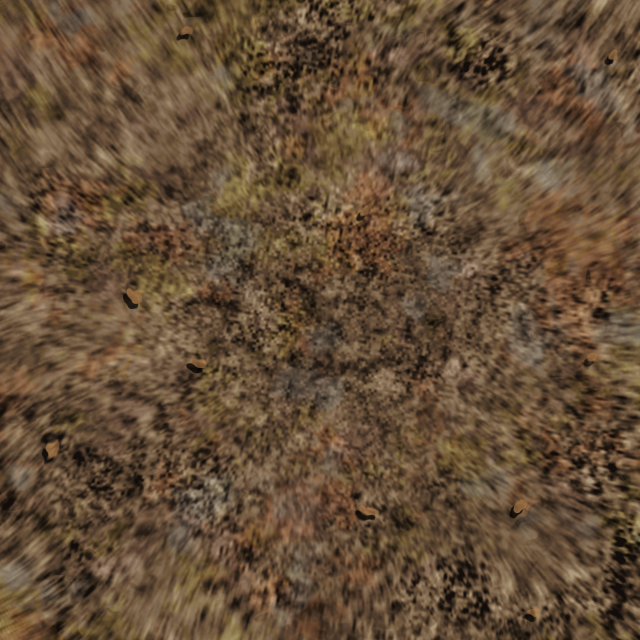
Reproduce this texture procedurally as a Shadertoy shader.

```glsl
// Dry heath ground seen from above: matted brown grass, dark gaps, faint olive,
// rust and grey patches, and a few fallen leaves. Layers of value noise give
// a tone; fine layers smear outward near the rim, then a ramp colours it.

const float PATCH_SCALE  = 6.0;    // cells across the canvas
const float CLUMP_SCALE  = 20.0;
const float TUFT_SCALE   = 58.0;
const float GRAIN_SCALE  = 118.0;
const float FINE_SCALE   = 225.0;
const float LEAF_GRID    = 8.0;
const float LEAF_CHANCE  = 0.2;
const float PATCH_TONE   = 0.19;   // tone weights, in standard deviations
const float CLUMP_TONE   = 0.27;
const float GAP_DEPTH    = 0.95;
const float TONE_BIAS    = 0.02;
const float SMEAR_NEAR   = 0.001;  // streak length at the centre
const float SMEAR_FAR    = 0.055;  // growth with squared radius
const int   SMEAR_TAPS   = 8;

const vec3 OLIVE_TINT = vec3(1.00, 1.03, 0.82);
const vec3 RUST_TINT  = vec3(1.08, 0.95, 0.87);
const vec3 MAUVE_TINT = vec3(1.01, 0.98, 1.04);
const vec3 STONE_TINT = vec3(1.05, 1.00, 0.93);
const vec3 LEAF_COLOR = vec3(0.60, 0.43, 0.26);

// Tone ramp from deep gaps to bleached straw; stops are in standard deviations
const int STOPS = 8;
const float RAMP_AT[STOPS] = float[](-2.9, -1.81, -0.95, -0.2, 0.385, 0.86, 1.6, 3.0);
const vec3 RAMP[STOPS] = vec3[](
    vec3(0.07, 0.05, 0.04), vec3(0.17, 0.13, 0.09),
    vec3(0.29, 0.22, 0.16), vec3(0.38, 0.29, 0.21),
    vec3(0.45, 0.35, 0.24), vec3(0.49, 0.40, 0.31),
    vec3(0.55, 0.46, 0.34), vec3(0.68, 0.60, 0.49));

float hash(vec2 p) {
    vec3 q = fract(p.xyx * 0.1031);
    q += dot(q, q.yzx + 33.33);
    return fract((q.x + q.y) * q.z);
}

// Value noise with zero mean and about unit deviation
float noise(vec2 p) {
    vec2 i = floor(p), f = fract(p);
    f = f * f * (3.0 - 2.0 * f);
    float low  = mix(hash(i), hash(i + vec2(1, 0)), f.x);
    float high = mix(hash(i + vec2(0, 1)), hash(i + vec2(1, 1)), f.x);
    return (mix(low, high, f.y) - 0.5) * 4.65;
}

mat2 rotation(float a) {
    return mat2(cos(a), sin(a), -sin(a), cos(a));
}

// Two octaves, turned against each other to hide the lattice
float layered(vec2 p) {
    return 0.8 * noise(rotation(0.4) * p) + 0.6 * noise(rotation(1.3) * p * 2.1 + 31.7);
}

float fineGrass(vec2 p) {
    return 0.38 * noise(rotation(0.5) * p * TUFT_SCALE + 11.0)
         + 0.50 * noise(rotation(1.2) * p * GRAIN_SCALE + 47.0)
         + 0.62 * noise(rotation(0.2) * p * FINE_SCALE + 83.0);
}

// Averages the fine layers along one direction to draw them into streaks
float smearedGrass(vec2 p, vec2 along) {
    float sum = 0.0;
    for (int i = 0; i < SMEAR_TAPS; i++) {
        float t = float(i) / float(SMEAR_TAPS - 1) - 0.5;
        sum += fineGrass(p + along * t);
    }
    return sum / float(SMEAR_TAPS);
}

vec3 toneColor(float tone) {
    vec3 color = RAMP[0];
    for (int i = 1; i < STOPS; i++) {
        float t = (tone - RAMP_AT[i - 1]) / (RAMP_AT[i] - RAMP_AT[i - 1]);
        color = mix(color, RAMP[i], clamp(t, 0.0, 1.0));
    }
    return color;
}

// Ragged leaf coverage in a jittered grid
float leafMask(vec2 p) {
    vec2 cell = floor(p * LEAF_GRID);
    vec2 jitter = vec2(hash(cell + 5.3), hash(cell + 17.9));
    vec2 q = fract(p * LEAF_GRID) - mix(vec2(0.3), vec2(0.7), jitter);
    q = rotation(6.28 * hash(cell + 41.1)) * q;
    float radius = mix(0.07, 0.13, hash(cell + 63.7));
    float edge = length(q * vec2(1.0, 1.7)) + 0.02 * noise(p * 110.0);
    float present = step(hash(cell + 2.7), LEAF_CHANCE);
    return present * (1.0 - smoothstep(radius - 0.025, radius + 0.015, edge));
}

void mainImage(out vec4 fragColor, in vec2 fragCoord) {
    vec2 p = fragCoord / iResolution.y;
    vec2 fromCentre = p - 0.5 * iResolution.xy / iResolution.y;
    vec2 w = p + 0.004 * vec2(noise(p * 55.0 + 3.0), noise(p * 55.0 + 59.0));

    // Broad structure
    float patches = layered(w * PATCH_SCALE + 7.0);
    float clumps = layered(w * CLUMP_SCALE + 23.0);
    float roughness = clamp(1.0 + 0.2 * noise(w * 12.0 + 71.0), 0.65, 1.4);

    // Streaks lengthen away from the centre
    float reach = dot(fromCentre, fromCentre);
    float turn = 0.2 * noise(p * 4.0 + 91.0);
    vec2 outward = fromCentre / max(length(fromCentre), 0.001);
    float smear = SMEAR_NEAR + SMEAR_FAR * reach * clamp(1.0 + 0.5 * patches, 0.3, 1.6);
    float grass = smearedGrass(p, rotation(turn) * outward * smear);
    grass *= roughness * (1.05 + 0.6 * smoothstep(0.02, 0.4, reach));

    // Gaps between plants and pale stony spots
    float gaps = smoothstep(1.0, 1.9, layered(w * 31.0 + 131.0) - 0.3 * patches + 0.35 * grass);
    float stony = smoothstep(0.9, 2.2, layered(w * 10.0 + 173.0) + 0.45 * clumps);
    float tone = TONE_BIAS + PATCH_TONE * patches + CLUMP_TONE * clumps + grass
               - GAP_DEPTH * gaps + 0.2 * stony;
    vec3 color = toneColor(tone);

    // Plant tints
    float olive = smoothstep(0.4, 2.2, layered(w * 12.0 + 211.0) + 0.5 * noise(w * 90.0));
    float rust = smoothstep(0.5, 2.2, layered(w * 9.0 + 257.0) + 0.4 * noise(w * 80.0 + 9.0));
    float mauve = smoothstep(0.2, 2.0, layered(w * 11.0 + 293.0));
    color *= mix(vec3(1.0), OLIVE_TINT, olive);
    color *= mix(vec3(1.0), RUST_TINT, rust);
    color *= mix(vec3(1.0), MAUVE_TINT, mauve);
    float luma = dot(color, vec3(0.3, 0.59, 0.11));
    color = mix(color, luma * STONE_TINT, 0.5 * stony);

    // Fallen leaves with shadows to the lower left
    color *= 1.0 - 0.75 * leafMask(p + vec2(0.006, 0.008));
    color = mix(color, LEAF_COLOR * (1.0 + 0.1 * grass), 0.85 * leafMask(p));

    fragColor = vec4(clamp(color, 0.0, 1.0), 1.0);
}
```
